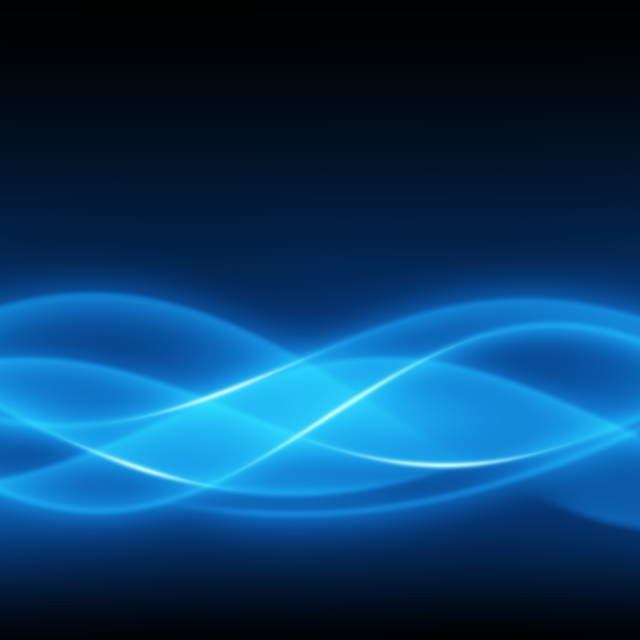
Reproduce this background procedurally as a Shadertoy shader.

```glsl
// Glowing blue light ribbons weaving across a dark vertical gradient.

const vec3 NAVY = vec3(0.016, 0.165, 0.35);
const vec3 ABSORPTION = vec3(0.11, 1.0, 2.4);   // turns light energy into blue tones
const vec3 HOT_WHITE = vec3(0.80, 1.0, 0.97);

// Signed distance to a cosine wave, positive above it
float waveDist(vec2 p, float mid, float amp, float freq, float crest) {
    float angle = freq * (p.x - crest);
    float slope = -amp * freq * sin(angle);
    return (p.y - mid - amp * cos(angle)) / sqrt(1.0 + slope * slope);
}

float bell(float d, float width) {
    return exp(-d * d / (width * width));
}

// Light that starts at an edge and fades on its positive side
float sheet(float d, float edge, float reach) {
    return smoothstep(-edge, edge, d) * exp(-max(d, 0.0) / reach);
}

// Fine line with a soft halo
float strand(float d) {
    return 0.25 * bell(d, 0.006) + 0.16 * bell(d, 0.022);
}

// White-hot stretch of a strand
float highlight(float d, float x, float center, float span) {
    float along = bell(x - center, span);
    return along * bell(d, 0.0022 + 0.0022 * along);
}

float cloud(vec2 p, vec2 center, vec2 size) {
    vec2 q = (p - center) / size;
    return exp(-dot(q, q));
}

vec3 backdrop(float y) {
    float top = 1.0 - smoothstep(0.42, 1.03, y);
    float bottom = smoothstep(-0.02, 0.20, y);
    vec3 base = NAVY * top * bottom;
    return base + vec3(0.0, 0.015, 0.06) * bell(y - 0.36, 0.2);
}

void mainImage(out vec4 fragColor, in vec2 fragCoord) {
    vec2 p = fragCoord / iResolution.xy;
    float right = smoothstep(0.35, 0.75, p.x);
    float left = 1.0 - right;

    // Paths of the ribbons
    float arch = waveDist(p, 0.355, 0.185, 3.4, 0.143);
    float rise = waveDist(p, 0.432, 0.097, 4.36, 0.82);
    float hill = waveDist(p, 0.3375, 0.100, 4.5, 0.60);
    float sweep = waveDist(p, 0.347, 0.145, 4.42, 0.865);
    float bowl = waveDist(p, 0.479, -0.25, 2.4, 0.456);
    float dip = waveDist(p, 0.355, 0.082, 4.8, 0.04);
    float keel = waveDist(p, 0.5966, -0.40, 1.55, 0.46);

    float archFade = 1.0 - smoothstep(0.35, 0.8, p.x);
    float bowlFade = 1.0 - smoothstep(0.45, 0.8, p.x);
    float keelFade = smoothstep(0.2, 0.42, p.x);
    float wedge = smoothstep(0.80, 0.95, p.x);

    // Translucent sheets hanging from the paths
    float energy = 0.36 * archFade * sheet(-arch, 0.008, 0.055);
    energy += 0.28 * wedge * sheet(arch, 0.010, 0.07);
    energy += (0.10 + 0.22 * right) * sheet(-rise, 0.014, 0.045);
    energy += 0.34 * sheet(-hill, 0.012, 0.07);
    energy += 0.25 * right * sheet(-sweep, 0.012, 0.025);
    energy += 0.16 * left * sheet(sweep, 0.012, 0.07);
    energy += 0.34 * bowlFade * sheet(bowl, 0.010, 0.07);
    energy += 0.34 * left * sheet(-dip, 0.012, 0.07);
    energy += 0.34 * right * sheet(dip, 0.010, 0.09);
    energy += 0.20 * smoothstep(0.7, 0.9, p.x) * sheet(keel, 0.010, 0.04);

    // Strands and outer halos
    energy += 0.35 * archFade * strand(arch);
    energy += strand(rise) * (0.5 + 0.5 * left) + strand(hill) * 0.75;
    energy += strand(sweep) + strand(bowl) * bowlFade;
    energy += strand(dip) * 0.85 + strand(keel) * keelFade * 0.9;
    energy += 0.13 * right * bell(rise, 0.045);
    energy += 0.10 * archFade * bell(arch, 0.04);
    energy += 0.10 * left * bell(sweep, 0.045);
    energy += 0.08 * keelFade * bell(keel + 0.015, 0.035);

    // Bright core
    energy += 0.62 * cloud(p, vec2(0.47, 0.365), vec2(0.20, 0.075));
    energy += 0.28 * cloud(p, vec2(0.68, 0.34), vec2(0.19, 0.055));
    energy += 0.22 * cloud(p, vec2(0.27, 0.31), vec2(0.14, 0.05));
    energy += 0.25 * cloud(p, vec2(0.0, 0.35), vec2(0.12, 0.045));

    vec3 color = 1.0 - (1.0 - backdrop(p.y)) * exp(-ABSORPTION * energy);

    // White-hot crossings
    float heat = highlight(rise, p.x, 0.35, 0.10);
    heat += highlight(sweep, p.x, 0.535, 0.12);
    heat += highlight(bowl, p.x, 0.22, 0.085);
    heat += highlight(dip, p.x, 0.69, 0.13);
    color = mix(color, HOT_WHITE, min(heat * 0.9, 1.0));

    fragColor = vec4(color, 1.0);
}
```
